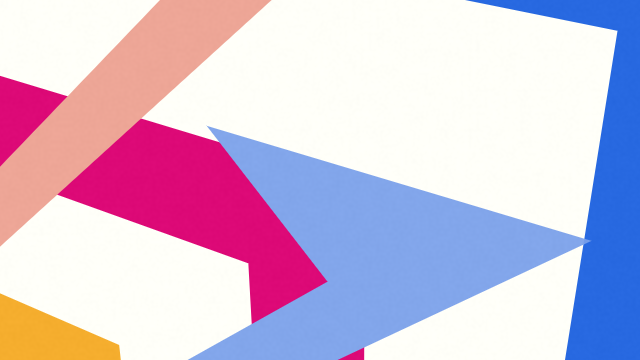
Give the GLSL for this background, as a Shadertoy shader.

```glsl
// Flat cut-paper composition: a pale sheet on blue, an angular magenta band,
// an orange corner, a salmon strip and a notched light-blue arrow on top.
// Shapes combine signed half-planes; gradient noise adds a faint paper grain.

const vec3 BLUE    = vec3(0.155, 0.41, 0.88);
const vec3 PAPER   = vec3(1.0, 1.0, 0.975);
const vec3 MAGENTA = vec3(0.865, 0.035, 0.465);
const vec3 ORANGE  = vec3(0.96, 0.68, 0.18);
const vec3 SALMON  = vec3(0.93, 0.65, 0.59);
const vec3 SKY     = vec3(0.51, 0.65, 0.92);

// Signed distance to the line a->b, negative on its right side
float edge(vec2 p, vec2 a, vec2 b) {
    vec2 d = normalize(b - a);
    return dot(p - a, vec2(-d.y, d.x));
}

// Convex wedge to the right of the path a->b->c
float wedge(vec2 p, vec2 a, vec2 b, vec2 c) {
    return max(edge(p, a, b), edge(p, b, c));
}

// Antialiased coverage of a signed distance
float cover(float d, float pixel) {
    return clamp(0.5 - d / pixel, 0.0, 1.0);
}

// Pseudo-random unit gradient for a lattice point
vec2 gradient(vec2 cell) {
    float angle = 6.2832 * fract(sin(dot(cell, vec2(127.1, 311.7))) * 43758.5);
    return vec2(cos(angle), sin(angle));
}

float gradientNoise(vec2 p) {
    vec2 i = floor(p), f = fract(p);
    vec2 u = f * f * f * (f * (f * 6.0 - 15.0) + 10.0);
    vec2 x = vec2(1, 0), y = vec2(0, 1);
    float low  = mix(dot(gradient(i), f), dot(gradient(i + x), f - x), u.x);
    float high = mix(dot(gradient(i + y), f - y), dot(gradient(i + 1.0), f - 1.0), u.x);
    return mix(low, high, u.y);
}

void mainImage(out vec4 fragColor, in vec2 fragCoord) {
    float pixel = 1.0 / iResolution.y;
    vec2 p = fragCoord * pixel;

    // Sheet with a tilted upper-right corner
    float sheet = wedge(p, vec2(1.2917, 1.0), vec2(1.7153, 0.9144), vec2(1.5694, 0.0));
    float sheetCover = cover(sheet, pixel);
    vec3 color = mix(BLUE, PAPER, sheetCover);

    // Magenta band: outer wedge minus inner wedge
    float outer = wedge(p, vec2(0.0, 0.7894), vec2(1.0127, 0.4829), vec2(1.0116, 0.0));
    float inner = wedge(p, vec2(0.0, 0.5162), vec2(0.6898, 0.2685), vec2(0.6991, 0.1019));
    color = mix(color, MAGENTA, cover(max(outer, -inner), pixel));

    // Orange corner
    float corner = wedge(p, vec2(0.0, 0.1852), vec2(0.3310, 0.0417), vec2(0.3356, 0.0));
    color = mix(color, ORANGE, cover(corner, pixel));

    // Salmon diagonal strip
    float strip = max(edge(p, vec2(0.0, 0.5370), vec2(0.4444, 1.0)),
                      edge(p, vec2(0.7546, 1.0), vec2(0.0, 0.3148)));
    color = mix(color, SALMON, cover(strip, pixel));

    // Arrow with a notch, its tip slightly deeper beyond the sheet
    vec2 arrowTop = vec2(0.5741, 0.6505);
    float arrow = wedge(p, arrowTop, vec2(1.6430, 0.3310), vec2(0.9375, 0.0));
    float notch = wedge(p, arrowTop, vec2(0.9097, 0.2176), vec2(0.5208, 0.0));
    vec3 arrowColor = mix(mix(SKY, BLUE, 0.15), SKY, sheetCover);
    color = mix(color, arrowColor, cover(max(arrow, -notch), pixel));

    // Faint paper grain
    color += 0.010 * gradientNoise(p * 90.0) + 0.006 * gradientNoise(p * 23.0);
    fragColor = vec4(clamp(color, 0.0, 1.0), 1.0);
}
```
